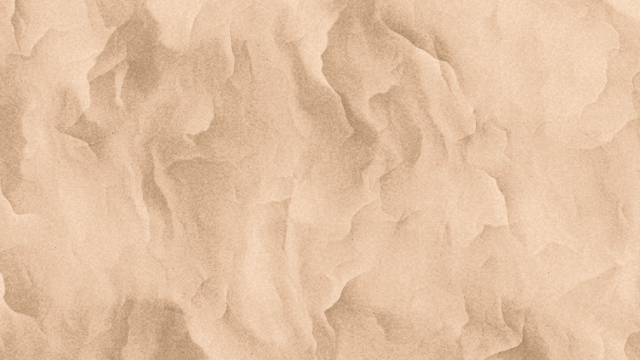
This texture is drawn by a Shadertoy shader. Its source:

```glsl
const vec3 SHADOW = vec3(0.725, 0.583, 0.45);
const vec3 BASE = vec3(0.886, 0.744, 0.619);
const vec3 LIGHT = vec3(0.957, 0.845, 0.741);
const vec2 LIGHT_DIR = vec2(0.88, 0.47);
const vec2 FACET_SCALE = vec2(3.3, 2.0);   // facets are taller than wide
const float FACET_GAIN = 0.50;
const float FACET_FALLOFF = 0.52;
const float BROAD_GAIN = 1.05;
const float LARGE_FOLDS = 1.15;
const float MEDIUM_FOLDS = 0.75;
const float SMALL_FOLDS = 0.45;
const float FOLD_SPREAD = 2.2;             // range of fold angles, radians
const float EDGE = 0.003;                  // softness of a crease line
const float GRAIN_GAIN = 0.42;
const float FIBER_GAIN = 0.24;
const float SPECK_CELLS = 34.0;
const float SPECK_CHANCE = 0.035;
const float EXPOSURE = 0.25;

vec2 hash2(vec2 p) {
    vec3 q = fract(p.xyx * vec3(0.1031, 0.1030, 0.0973));
    q += dot(q, q.yzx + 33.33);
    return fract((q.xx + q.yz) * q.zy);
}

vec2 gradientAt(vec2 cell) {
    float angle = 6.2832 * hash2(cell + 71.0).x;
    return vec2(cos(angle), sin(angle));
}

// Gradient noise: value in x, derivative in yz
vec3 noiseD(vec2 p) {
    vec2 i = floor(p), f = fract(p);
    vec2 u = f * f * f * (f * (f * 6.0 - 15.0) + 10.0);
    vec2 du = 30.0 * f * f * (f * (f - 2.0) + 1.0);
    vec2 ga = gradientAt(i), gb = gradientAt(i + vec2(1, 0));
    vec2 gc = gradientAt(i + vec2(0, 1)), gd = gradientAt(i + 1.0);
    float a = dot(ga, f), b = dot(gb, f - vec2(1, 0));
    float c = dot(gc, f - vec2(0, 1)), d = dot(gd, f - 1.0);
    float k = a - b - c + d;
    vec2 slope = ga + u.x * (gb - ga) + u.y * (gc - ga) + u.x * u.y * (ga - gb - gc + gd);
    return vec3(a + u.x * (b - a) + u.y * (c - a) + u.x * u.y * k,
                slope + du * (u.yx * k + vec2(b, c) - a));
}

float noise(vec2 p) { return noiseD(p).x; }

mat2 rotate(float a) { return mat2(cos(a), sin(a), -sin(a), cos(a)); }

// Lit slopes of ridged noise: the sign flips along each crease
float facets(vec2 p) {
    float sum = 0.0, gain = 1.0;
    vec2 q = p * FACET_SCALE + 4.7;
    vec2 light = LIGHT_DIR;
    mat2 turn = rotate(0.45);
    for (int i = 0; i < 4; i++) {
        vec3 n = noiseD(q);
        float soft = mix(0.015, 0.2, smoothstep(-0.2, 0.3, noise(q * 0.8 + 31.0)));
        float crumple = smoothstep(-0.35, 0.25, noise(q * 0.45 + 61.0));
        sum += gain * mix(0.4, 1.3, crumple) * n.x * inversesqrt(n.x * n.x + soft * soft) * dot(n.yz, light);
        q = turn * q * 2.05 + 9.3;
        light = turn * light;
        gain *= FACET_FALLOFF;
    }
    return sum;
}

// Scattered tapered folds: a wide shadow beside a narrow lit rim
float folds(vec2 p, float scale) {
    vec2 q = p * scale, cell = floor(q);
    float sum = 0.0;
    for (int y = -1; y <= 1; y++)
    for (int x = -1; x <= 1; x++) {
        vec2 id = cell + vec2(x, y);
        vec2 r = hash2(id + scale), s = hash2(id + scale + 53.0);
        vec2 v = rotate((s.x - 0.42) * FOLD_SPREAD) * (q - id - r);
        float taper = 1.0 - smoothstep(0.0, mix(0.4, 0.95, s.y), abs(v.y));
        float window = 1.0 - smoothstep(0.5, 0.95, abs(v.x));
        float kink = abs(fract(v.y * 1.1 + r.x) - 0.5);
        float d = v.x + 0.35 * (kink - 0.25);
        float width = mix(0.06, 0.32, r.y) * (0.3 + 0.7 * taper);
        float side = smoothstep(-EDGE, EDGE, d / scale);
        float shade = (1.0 - side) * 0.7 * exp(min(d, 0.0) / (0.5 * width))
                    - side * exp(-max(d, 0.0) / width);
        sum += shade * taper * window * smoothstep(0.2, 0.8, fract(r.x * 7.0 + s.y));
    }
    return sum;
}

// Pulp grain, short fibers and rare dark specks
float pulp(vec2 p) {
    float grain = noise(p * 207.0) + 0.7 * noise(p * 118.0 + 11.0);
    float fiber = noise(rotate(0.5) * p * vec2(60.0, 190.0))
                + noise(rotate(-0.9) * p * vec2(65.0, 180.0) + 23.0);
    vec2 q = p * SPECK_CELLS, id = floor(q);
    vec2 r = hash2(id + 5.0), s = hash2(id + 97.0);
    float radius = mix(0.05, 0.11, s.y);
    float speck = 1.0 - smoothstep(radius * 0.4, radius, length(q - id - mix(vec2(0.2), vec2(0.8), r)));
    return GRAIN_GAIN * grain + FIBER_GAIN * fiber - speck * step(s.x, SPECK_CHANCE);
}

void mainImage(out vec4 fragColor, in vec2 fragCoord) {
    vec2 p = fragCoord / iResolution.y;

    // Bend the sheet so that creases wander
    vec2 bent = p + 0.10 * vec2(noise(p * 2.6), noise(p * 2.6 + 17.0));
    bent += 0.026 * vec2(noise(p * 12.0 + 5.0), noise(p * 12.0 + 41.0));
    bent += 0.008 * vec2(noise(p * 31.0 + 3.0), noise(p * 31.0 + 29.0));

    // Gather broad tone, facets and folds
    float tone = EXPOSURE + 0.5 * (p.y - 0.5) + 0.2 * (p.x - 0.89);
    tone += BROAD_GAIN * noise(bent * vec2(2.4, 1.9) + 8.0);
    tone += FACET_GAIN * facets(bent);
    tone += LARGE_FOLDS * folds(bent, 3.1) + MEDIUM_FOLDS * folds(bent + 2.3, 5.7);
    tone += SMALL_FOLDS * folds(bent + 6.1, 11.0);
    tone = tone / sqrt(1.0 + 0.35 * tone * tone) + pulp(p);

    // Map tone to paper colour
    vec3 colour = mix(BASE, tone > 0.0 ? LIGHT : SHADOW, min(abs(tone), 1.2));
    fragColor = vec4(colour, 1.0);
}
```
